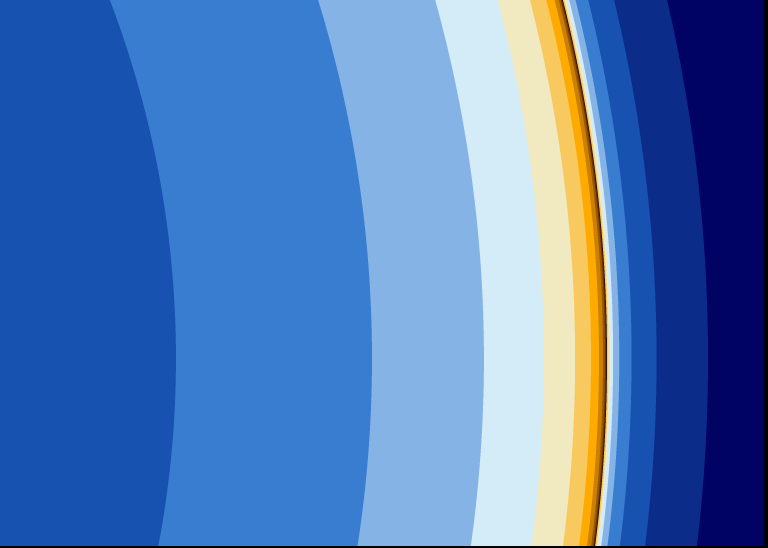
A Shadertoy shader for this background:

```glsl
// Banded arcs crowding toward a dark rim, like contour lines of a giant disc.
// A family of nested circles gives each point its signed depth inside the rim;
// the log of inverse depth picks a flat colour, so band widths halve at the rim.

const vec2  FRAME       = vec2(1.0, 0.7135);     // canvas size in width units
const vec2  CENTRE      = vec2(-1.1354, 0.2466); // centre of the rim circle
const float RIM_RADIUS  = 1.9258;
const float DRIFT       = 0.1;     // centre shift to the right per unit of depth
const float CURVE       = 0.2957;  // bends the halving of far bands
const float INNER_SCALE = 1.486;   // inverse depth at the first inner edge
const float OUTER_SCALE = 7.9;     // inverse depth at the first outer edge
const float INNER_FIRST = 3.0;     // palette step past the first inner edge
const float OUTER_FIRST = 1.0;     // palette step past the first outer edge
const float INNER_LAST  = 13.0;
const float OUTER_LAST  = 7.0;
const vec2  BORDER      = vec2(0.9950, 0.0027);  // right and bottom margins
const int   SAMPLES     = 4;       // smoothing grid per axis

// Navy, blues, ice, cream, amber, browns, near black
const vec3 PALETTE[14] = vec3[14](
    vec3(0, 2, 100),     vec3(12, 44, 138),   vec3(24, 82, 177),
    vec3(57, 125, 209),  vec3(134, 179, 229), vec3(211, 236, 248),
    vec3(241, 233, 191), vec3(248, 201, 95),  vec3(255, 170, 0),
    vec3(204, 128, 0),   vec3(153, 87, 0),    vec3(106, 52, 3),
    vec3(66, 30, 15),    vec3(25, 7, 26));

// Depth s of the drifting circle through p: radius R - (1 + DRIFT) s,
// centre moved by DRIFT * s. Positive inside the rim, negative outside.
float rimDepth(vec2 p) {
    vec2 d = p - CENTRE;
    float grow = 1.0 + DRIFT;
    float a = grow * grow - DRIFT * DRIFT;
    float b = 2.0 * (grow * RIM_RADIUS - DRIFT * d.x);
    float c = RIM_RADIUS * RIM_RADIUS - dot(d, d);
    return 2.0 * c / (b + sqrt(max(b * b - 4.0 * a * c, 0.0)));
}

vec3 bandColour(vec2 p) {
    if (p.x > BORDER.x || p.y < BORDER.y) return vec3(0.0);
    float depth = rimDepth(p);
    bool inside = depth > 0.0;
    float inverse = 1.0 / max(abs(depth), 1e-5);
    float closeness = max(inverse + (inside ? -CURVE : CURVE), 1e-3);
    float band = inside
        ? min(INNER_FIRST + floor(log2(closeness / INNER_SCALE)), INNER_LAST)
        : min(OUTER_FIRST + floor(log2(closeness / OUTER_SCALE)), OUTER_LAST);
    return PALETTE[int(max(band, 0.0))] / 255.0;
}

void mainImage(out vec4 fragColor, in vec2 fragCoord) {
    // Average a small grid so that even the thinnest bands stay smooth
    vec3 sum = vec3(0.0);
    for (int j = 0; j < SAMPLES; j++) {
        for (int i = 0; i < SAMPLES; i++) {
            vec2 offset = (vec2(i, j) + 0.5) / float(SAMPLES) - 0.5;
            sum += bandColour((fragCoord + offset) / iResolution.xy * FRAME);
        }
    }
    fragColor = vec4(sum / float(SAMPLES * SAMPLES), 1.0);
}
```
